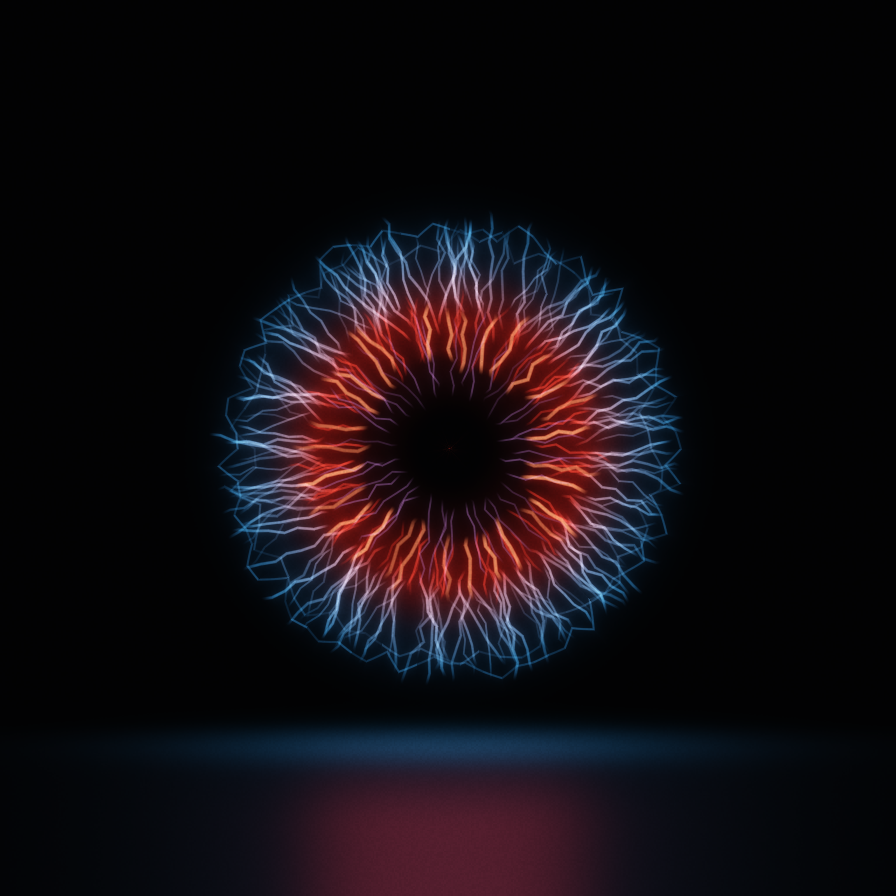
Write a Shadertoy shader that draws this background.

```glsl
// A ring of branching electric filaments, red inside and blue outside, above a glowing dark floor.

const float TAU = 6.28318;

float hash(float n) {
    return fract(sin(n * 12.9898 + 4.13) * 43758.5);
}

// Jagged linear noise in -1..1 (x) with its slope (y)
vec2 jagged(float x, float seed) {
    float k = floor(x);
    float a = hash(k + seed), b = hash(k + 1.0 + seed);
    return vec2(mix(a, b, x - k) * 2.0 - 1.0, 2.0 * (b - a));
}

// Bright core (x) and soft halo (y) of a line at distance d
vec2 glowLine(float d, float width) {
    float px = 0.7 / iResolution.y;
    return vec2(1.0 - smoothstep(width * 0.3, width + px, d), exp(-d / 0.0045));
}

// Radial strands, one per sector; neighbouring sectors may cross
vec2 strands(float r, float angle, float count, float seed, vec2 span, float lean, float width) {
    vec2 light = vec2(0.0);
    float cell = floor(angle / TAU * count);
    for (float j = -3.0; j <= 3.0; j++) {
        float id = mod(cell + j, count) + seed;
        float axis = (cell + j + 0.2 + 0.6 * hash(id)) * TAU / count;
        float tilt = lean * (2.0 * hash(id + 31.7) - 1.0);
        vec2 bend = jagged(r * 65.0 + hash(id + 7.3), id * 17.3);
        float offset = tilt * (r - span.x) + 0.005 * bend.x;
        float slope = tilt + 0.325 * bend.y;
        float d = abs(r * (angle - axis) - offset) / sqrt(1.0 + slope * slope);
        float first = span.x + 0.025 * hash(id + 51.1);
        float last = span.y - 0.025 * hash(id + 83.9);
        float fade = smoothstep(first, first + 0.015, r) * (1.0 - smoothstep(last - 0.018, last, r));
        light += fade * (0.35 + 0.65 * hash(id + 12.6)) * glowLine(d, width);
    }
    return light;
}

// Broken zigzag thread that closes the outer tips
vec2 rimThread(float r, float angle, float count, float seed, float radius) {
    float x = (angle / TAU + 0.5) * count;
    float k = floor(x);
    float a = hash(mod(k, count) + seed), b = hash(mod(k + 1.0, count) + seed);
    float slope = 0.034 * (b - a) * count / (TAU * r);
    float d = abs(r - radius - 0.034 * (mix(a, b, x - k) - 0.5)) / sqrt(1.0 + slope * slope);
    return glowLine(d, 0.0011) * (0.25 + 0.75 * hash(mod(k, count) + seed + 41.0));
}

// Blue horizon and red reflection on the floor
vec3 floorLight(vec2 uv) {
    float x = uv.x - 0.5;
    float ground = 1.0 - smoothstep(0.160, 0.196, uv.y);
    float band = exp(-pow((uv.y - 0.168) / 0.022, 2.0));
    vec3 col = vec3(0.008, 0.018, 0.028) * ground * exp(-x * x * 5.0);
    col += vec3(0.015, 0.14, 0.23) * band * exp(-x * x * 16.0);
    col += vec3(0.02, 0.04, 0.075) * ground * exp(-x * x * 12.0);
    float pool = exp(-pow(abs(x) / 0.155, 4.0)) * 0.7 + exp(-x * x * 28.0) * 0.3;
    col += vec3(0.28, 0.035, 0.045) * pool * (1.0 - smoothstep(0.07, 0.168, uv.y) * 0.85) * ground;
    return col;
}

void mainImage(out vec4 fragColor, in vec2 fragCoord) {
    vec2 uv = (fragCoord - 0.5 * iResolution.xy) / iResolution.y + 0.5;
    vec2 p = uv - vec2(0.502, 0.499);
    float r = max(length(p), 0.001);
    float angle = atan(p.y, p.x);

    vec3 col = vec3(0.006, 0.006, 0.008) + floorLight(uv);

    // Ambient glow inside and around the ring
    col += vec3(0.26, 0.025, 0.018) * exp(-pow((r - 0.150) / 0.040, 2.0));
    col += vec3(0.05, 0.008, 0.008) * smoothstep(0.03, 0.09, r) * (1.0 - smoothstep(0.12, 0.19, r));
    col += vec3(0.008, 0.045, 0.08) * exp(-pow((r - 0.215) / 0.045, 2.0));

    if (r < 0.30) {
        // Strand colour shifts from red through lilac to blue
        vec3 tint = mix(vec3(0.95, 0.17, 0.13), vec3(0.82, 0.64, 0.80), smoothstep(0.142, 0.178, r));
        tint = mix(tint, vec3(0.40, 0.60, 0.90), smoothstep(0.178, 0.212, r));
        tint = mix(tint, vec3(0.13, 0.42, 0.70), smoothstep(0.210, 0.250, r));

        // Outer web
        vec2 web = strands(r, angle, 60.0, 100.0, vec2(0.125, 0.272), 0.50, 0.0015);
        web += strands(r, angle, 52.0, 300.0, vec2(0.135, 0.266), 0.65, 0.0013);
        web += 0.5 * strands(r, angle, 70.0, 500.0, vec2(0.150, 0.262), 0.80, 0.0009);
        web += 0.6 * rimThread(r, angle, 84.0, 20.0, 0.246);
        web += 0.4 * rimThread(r, angle, 66.0, 70.0, 0.232);
        col += tint * (0.85 * web.x + 0.13 * web.y);

        // Thin violet threads near the hollow centre
        vec2 inner = strands(r, angle, 40.0, 700.0, vec2(0.048, 0.165), 0.30, 0.0009);
        col += vec3(0.36, 0.22, 0.42) * (0.75 * inner.x + 0.08 * inner.y);

        // Hot red filaments with pale orange cores
        vec2 red = strands(r, angle, 46.0, 900.0, vec2(0.085, 0.185), 0.35, 0.0012);
        vec2 hot = strands(r, angle, 29.0, 1200.0, vec2(0.080, 0.182), 0.18, 0.0022);
        col += vec3(0.85, 0.13, 0.09) * (0.8 * red.x + 0.16 * red.y);
        col += vec3(1.30, 0.62, 0.36) * hot.x + vec3(0.85, 0.10, 0.05) * 0.45 * hot.y;
    }

    // Soft highlight roll-off and fine grain
    col = 1.0 - exp(-1.25 * col);
    vec2 grain = floor(uv * 512.0);
    col *= 0.96 + 0.08 * hash(grain.x * 0.731 + grain.y * 1.917);
    fragColor = vec4(col, 1.0);
}
```
